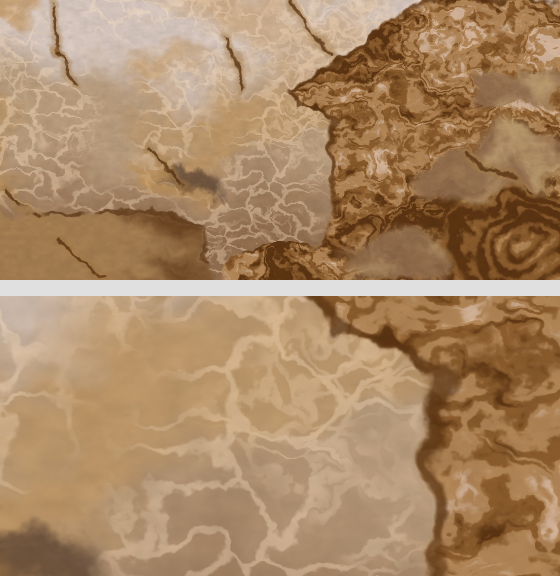
Top: the whole. Bottom: its middle third, enlarged.
This texture is drawn by a Shadertoy shader. Its source:

```glsl
// Draws a polished onyx slab: pale netted stone breaking into banded brown rock.

const vec3 PEARL = vec3(0.82, 0.76, 0.73);
const vec3 BEIGE = vec3(0.71, 0.60, 0.48);
const vec3 TAUPE = vec3(0.56, 0.42, 0.30);
const vec3 AMBER = vec3(0.74, 0.55, 0.31);
const vec3 TAN   = vec3(0.68, 0.51, 0.33);
const vec3 BROWN = vec3(0.53, 0.35, 0.17);
const vec3 DARK  = vec3(0.35, 0.20, 0.07);

// Cracks: start and end. Pools of clear stone: centre and radii.
const vec4 CRACKS[8] = vec4[8](
    vec4(1.00, 1.02, 1.19, 0.79), vec4(0.20, 1.02, 0.21, 0.82),
    vec4(0.21, 0.82, 0.28, 0.70), vec4(0.79, 0.88, 0.87, 0.70),
    vec4(0.55, 0.47, 0.66, 0.34), vec4(1.66, 0.44, 1.88, 0.32),
    vec4(0.02, 0.32, 0.14, 0.23), vec4(0.20, 0.15, 0.36, 0.01));
const vec4 POOLS[5] = vec4[5](
    vec4(1.82, 0.43, 0.17, 0.12), vec4(1.67, 0.35, 0.15, 0.09),
    vec4(1.42, 0.09, 0.18, 0.11), vec4(1.77, 0.66, 0.10, 0.06),
    vec4(1.93, 0.68, 0.12, 0.05));

float hash(vec2 p) {
    return fract(sin(dot(p, vec2(127.1, 311.7))) * 43758.5453);
}

float noise(vec2 p) {
    vec2 i = floor(p), f = fract(p);
    f = f * f * (3.0 - 2.0 * f);
    return mix(mix(hash(i), hash(i + vec2(1, 0)), f.x),
               mix(hash(i + vec2(0, 1)), hash(i + vec2(1, 1)), f.x), f.y);
}

float fbm(vec2 p) {
    float sum = 0.0, amp = 0.5;
    for (int i = 0; i < 5; i++) {
        sum += amp * noise(p);
        p = mat2(0.8, 0.6, -0.6, 0.8) * p * 2.03 + 11.3;
        amp *= 0.5;
    }
    return sum;
}

vec2 fbm2(vec2 p) {
    return vec2(fbm(p), fbm(p + vec2(17.2, 5.7))) - 0.48;
}

// Zero on the borders between scattered cells, growing inwards.
float cellBorder(vec2 p) {
    vec2 cell = floor(p);
    float near = 9.0, next = 9.0;
    for (int y = -1; y <= 1; y++)
    for (int x = -1; x <= 1; x++) {
        vec2 c = cell + vec2(x, y);
        float d = length(c + vec2(hash(c), hash(c + 41.7)) - p);
        next = min(next, max(near, d));
        near = min(near, d);
    }
    return next - near;
}

float segment(vec2 p, vec2 a, vec2 b) {
    vec2 ab = b - a;
    return length(p - a - ab * clamp(dot(p - a, ab) / dot(ab, ab), 0.0, 1.0));
}

// One inside the ellipse, fading out around its rim.
float blob(vec2 p, vec2 centre, vec2 radii, float soft) {
    return 1.0 - smoothstep(1.0 - soft, 1.0 + soft, length((p - centre) / radii));
}

float line(float d, float width) {
    return 1.0 - smoothstep(0.3 * width, width, abs(d));
}

float net(vec2 p, vec2 scale, float width) {
    return line(cellBorder(mat2(0.97, 0.24, -0.24, 0.97) * p * scale), width);
}

vec3 rockRamp(float t) {
    vec3 c = mix(DARK, BROWN, smoothstep(0.10, 0.36, t));
    c = mix(c, TAN, smoothstep(0.40, 0.60, t));
    return mix(c, vec3(0.81, 0.69, 0.59), smoothstep(0.70, 0.92, t));
}

vec3 paleStone(vec2 p, vec2 q, vec2 jag) {
    float height = q.y + 0.4 * (fbm(q * 3.0) - 0.48);
    vec3 c = mix(TAUPE, BEIGE, smoothstep(0.12, 0.52, height));
    c = mix(c, PEARL, smoothstep(0.58, 0.88, height));
    float stain = smoothstep(0.46, 0.68, fbm(q * vec2(3.0, 5.0) + 3.1));
    c = mix(c, AMBER, 0.65 * stain * (1.0 - 0.4 * smoothstep(0.4, 1.1, q.x)));
    vec2 v = p + 0.10 * jag + 0.25 * (q - p);
    float gate = smoothstep(0.30, 0.55, fbm(p * 5.0 + 8.0));
    float fine = smoothstep(0.45, 0.58, fbm(p * 4.0 + 21.0) + 0.12 * (p.x - 0.6));
    float veins = max(net(v, vec2(9.0, 15.0), 0.19) * gate,
                      0.8 * net(v + 3.0, vec2(18.0, 28.0), 0.26) * fine);
    vec3 veinTint = mix(c + 0.13, vec3(0.84, 0.74, 0.62), 0.5);
    return mix(c, veinTint, 0.75 * veins);
}

vec3 brownRock(vec2 p, vec2 q, vec2 jag) {
    float field = fbm(p * vec2(5.0, 8.0) + 12.0 * (q - p) + 2.0);
    float bands = sin(field * 44.0 + 3.0 * jag.x);
    float upper = smoothstep(0.55, 0.80, q.y);
    float t = 0.36 + 0.17 * upper + 0.19 * bands + 1.1 * (field - 0.48);
    vec3 c = rockRamp(t + 0.7 * (fbm(p * vec2(22.0, 34.0)) - 0.48));
    for (int i = 0; i < 5; i++) {
        float pool = blob(q + 0.05 * jag, POOLS[i].xy, POOLS[i].zw, 0.22);
        vec3 clear = mix(TAUPE, vec3(0.72, 0.60, 0.43), smoothstep(0.28, 0.62, fbm(q * 6.0)));
        c = mix(c, clear, 0.9 * pool);
    }
    // Concentric agate rings
    vec2 centre = vec2(1.87, 0.11);
    float ring = length((q - centre) * vec2(1.0, 1.35));
    float ringTone = 0.24 + 0.16 * sin(ring * 95.0 + 5.0 * jag.y) + 0.9 * jag.x;
    return mix(c, rockRamp(ringTone), blob(q, centre, vec2(0.29, 0.21), 0.08));
}

void mainImage(out vec4 fragColor, in vec2 fragCoord) {
    vec2 p = fragCoord / iResolution.y;
    vec2 jag = fbm2(p * 14.0);
    vec2 q = p + 0.16 * fbm2(p * 4.0) + 0.07 * jag;

    // Pale stone with a tan shelf along its foot
    vec3 color = paleStone(p, q, jag);
    float shelf = min(0.25 - 0.05 * q.x - q.y, 0.72 - q.x);
    float shade = fbm(q * vec2(4.0, 7.0) + 6.0) - 0.35 * smoothstep(0.35, 0.7, q.x);
    vec3 shelfColor = mix(DARK + 0.05, vec3(0.63, 0.48, 0.31), smoothstep(0.05, 0.50, shade));
    color = mix(color, shelfColor, smoothstep(-0.012, 0.02, shelf));
    color = mix(color, DARK, 0.7 * line(shelf, 0.012) * smoothstep(0.4, 0.55, fbm(p * 9.0)));
    color = mix(color, vec3(0.34, 0.25, 0.19), 0.75 * blob(q + 0.1 * jag, vec2(0.70, 0.37), vec2(0.08, 0.04), 0.5));

    // Brown rock and its dark rim
    float left = 1.20 - 0.16 * smoothstep(0.52, 0.68, q.y) - 0.45 * (1.0 - smoothstep(0.0, 0.2, q.y));
    float top = 0.66 + 0.33 * smoothstep(0.95, 1.6, q.x);
    float rock = min(q.x - left, top - q.y);
    color = mix(color, brownRock(p, q, jag), smoothstep(-0.012, 0.012, rock));
    color = mix(color, DARK, 0.75 * line(rock - 0.01, 0.016) * smoothstep(0.36, 0.52, fbm(p * 7.0 + 4.0)));

    // Cracks with rusty halos
    for (int i = 0; i < 8; i++) {
        float d = segment(p + 0.3 * (q - p) + 0.05 * jag, CRACKS[i].xy, CRACKS[i].zw);
        color = mix(color, AMBER * 0.85, 0.45 * line(d, 0.03));
        color = mix(color, DARK, 0.8 * line(d, 0.009) * smoothstep(0.25, 0.45, fbm(p * 20.0)));
    }

    color *= 0.94 + 0.12 * fbm(p * vec2(40.0, 60.0));
    fragColor = vec4(color, 1.0);
}
```
